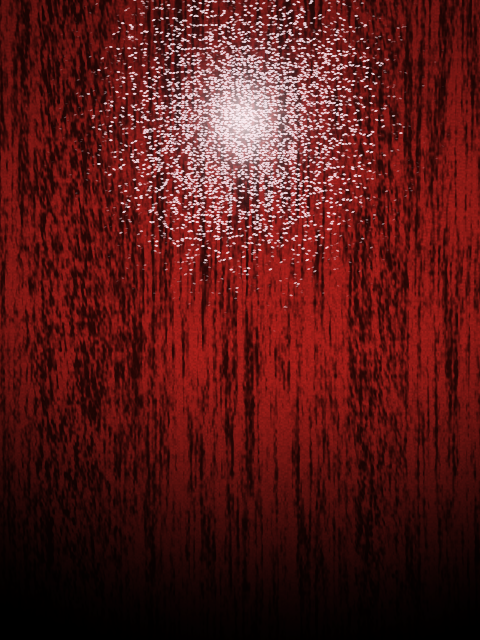
Write a Shadertoy shader that draws this texture.

```glsl
float hash(vec2 p) {
    return fract(sin(dot(p, vec2(127.1, 311.7))) * 43758.545);
}

float noise(vec2 p) {
    vec2 cell = floor(p), f = fract(p);
    f = f * f * (3.0 - 2.0 * f);
    float low = mix(hash(cell), hash(cell + vec2(1, 0)), f.x);
    float high = mix(hash(cell + vec2(0, 1)), hash(cell + vec2(1, 1)), f.x);
    return mix(low, high, f.y);
}

float bell(float x, float width) {
    return exp(-x * x / (width * width));
}

// Bands of the board where the pores are dense and short
float poreBands(float x) {
    return bell(x - 0.11, 0.10) + 0.8 * bell(x - 0.59, 0.06);
}

// Long vertical streaks mixed with short slanted pores, 0 to 1
float woodGrain(vec2 p, float bands) {
    float drift = 0.008 * noise(p * vec2(6.0, 4.0));
    float x = p.x + drift;
    float streaks = 0.44 * noise(vec2(x * 250.0, p.y * 7.0))
                  + 0.31 * noise(vec2(x * 290.0, p.y * 38.0) + 17.0)
                  + 0.25 * noise(vec2(x * 370.0, p.y * 150.0) + 31.0);
    float slant = x + 0.12 * p.y;
    float pores = 0.55 * noise(vec2(slant * 270.0, p.y * 70.0) + 41.0)
                + 0.45 * noise(vec2(slant * 370.0, p.y * 170.0) + 73.0);
    float broad = noise(vec2(x * 50.0, p.y * 2.2) + 9.0) - 0.5;
    float grain = mix(streaks, pores, clamp(0.10 + 0.60 * bands, 0.0, 0.75));
    float threshold = 0.565 - 0.07 * bands - 0.14 * broad;
    return smoothstep(threshold - 0.18, threshold + 0.20, grain);
}

// Small jittered dots that light up more often where density is high
float glints(vec2 p, vec2 scale, float density, float pixel) {
    vec2 q = p * scale;
    vec2 home = floor(q);
    float soft = pixel * scale.y * 0.5;
    float lit = 0.0;
    for (int j = -1; j <= 1; j++) {
        for (int i = -1; i <= 1; i++) {
            vec2 cell = home + vec2(i, j);
            vec2 jitter = vec2(hash(cell + 3.1), hash(cell + 8.7));
            vec2 d = q - cell - 0.1 - 0.8 * jitter;
            d.y += 0.9 * (hash(cell + 21.3) - 0.5) * d.x;
            float chance = 0.02 + hash(cell + 13.9);
            float strength = smoothstep(chance - 0.01, chance + 0.18, density);
            float radius = 0.25 + 0.20 * strength;
            float spot = 1.0 - smoothstep(radius - soft, radius + soft, length(d * vec2(0.75, 1.0)));
            lit = max(lit, spot * strength);
        }
    }
    return lit;
}

// Light fades to black at the foot and dims at the sides
float boardLight(vec2 p) {
    float side = p.x - 0.42;
    float height = p.y - 0.45 * side * side;
    float foot = smoothstep(-0.04, 0.48, height);
    float crown = 1.0 - 0.25 * smoothstep(0.65, 1.0, p.y);
    return foot * crown * (1.0 - 1.3 * side * side);
}

void mainImage(out vec4 fragColor, in vec2 fragCoord) {
    float pixel = 1.0 / iResolution.y;
    vec2 p = fragCoord * pixel;

    // Stained wood
    const vec3 red = vec3(0.64, 0.115, 0.095);
    const vec3 pore = vec3(0.12, 0.018, 0.012);
    float grain = woodGrain(p, poreBands(p.x));
    vec3 color = mix(red, pore, 0.92 * grain);
    float fine = noise(p * vec2(400.0, 380.0));
    color *= (0.89 + 0.22 * fine) * boardLight(p);

    // Flash reflection
    vec2 offset = p - vec2(0.380, 0.812);
    float r = length(offset * vec2(1.0, 0.92));
    float haze = bell(r, 0.14);
    float core = bell(r, 0.060);
    color = mix(color, vec3(0.53, 0.26, 0.29), 0.40 * haze);

    // Embossed surface sparkles
    float patches = 0.7 + 0.6 * noise(p * vec2(70.0, 50.0));
    float density = 0.86 * bell(r, 0.185) * patches;
    float sparkle = glints(p, vec2(215.0, 270.0), density, pixel);
    float dimples = smoothstep(0.4, 0.75, noise(p * vec2(220.0, 280.0) + 5.0));
    color *= 1.0 - 0.30 * dimples * bell(r, 0.19);
    color = mix(color, vec3(0.96, 0.89, 0.92), 0.90 * sparkle);
    color = mix(color, vec3(1.0, 0.96, 0.97), 0.74 * core);

    fragColor = vec4(clamp(color, 0.0, 1.0), 1.0);
}
```
